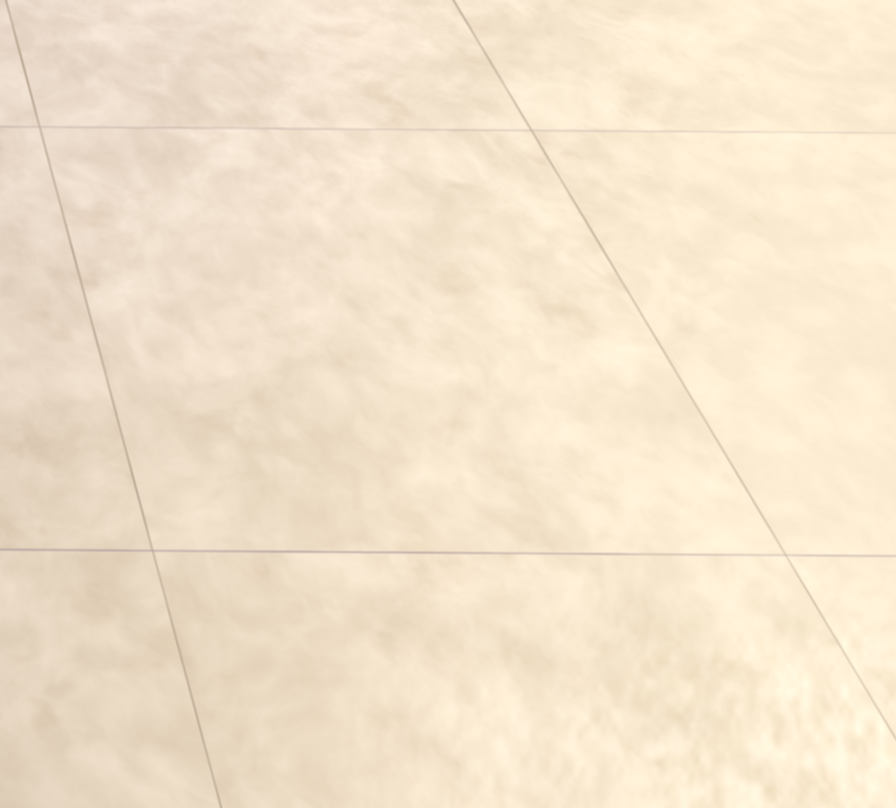
A Shadertoy shader for this texture:

```glsl
// Cream stone floor tiles seen in perspective, with thin grey grout lines.
// A projective map turns the canvas into tile columns and rows; layered value
// noise clouds each tile, and warm light with wavy glints falls from the right.

// Perspective: x of the first seam and tile width, as (at top, growth downward)
const vec2 FIRST_SEAM = vec2(0.0065, 0.2405);
const vec2 TILE_WIDTH = vec2(0.4995, 0.2995);
const float ROW_TILT = 0.008;
const float ROW_START = 0.5481;     // inverse depth of the upper seam
const float ROW_STEP = 0.1222;      // inverse depth covered by one tile

// Grout
const float GROUT_HALF_WIDTH = 0.0015;
const float GROUT_SOFTNESS = 0.0015;
const vec3 GROUT_COLUMN = vec3(0.74, 0.67, 0.59);
const vec3 GROUT_ROW = vec3(0.73, 0.66, 0.65);

// Stone and light
const vec3 STONE_SHADE = vec3(0.885, 0.818, 0.735);
const vec3 STONE_MID = vec3(0.952, 0.886, 0.787);
const vec3 STONE_LIT = vec3(0.995, 0.936, 0.832);
const vec3 COOL_TINT = vec3(0.004, 0.006, 0.036);
const vec3 STAIN_TINT = vec3(0.026, 0.034, 0.040);
const float CLOUD_AMOUNT = 0.105;
const float GRAIN_AMOUNT = 0.085;
const float TILE_VARIATION = 0.008;
const float GLINT_AMOUNT = 0.085;

float hash(vec2 p) {
    return fract(sin(dot(p, vec2(127.1, 311.7))) * 43758.5453);
}

float valueNoise(vec2 p) {
    vec2 cell = floor(p);
    vec2 f = fract(p);
    f = f * f * (3.0 - 2.0 * f);
    float low = mix(hash(cell), hash(cell + vec2(1, 0)), f.x);
    float high = mix(hash(cell + vec2(0, 1)), hash(cell + vec2(1, 1)), f.x);
    return mix(low, high, f.y);
}

float fbm(vec2 p) {
    float sum = 0.0;
    float weight = 0.5;
    for (int i = 0; i < 5; i++) {
        sum += weight * valueNoise(p);
        p = mat2(1.6, 1.2, -1.2, 1.6) * p + 7.3;
        weight *= 0.5;
    }
    return sum;
}

// Canvas point (y downward) to tile space, one unit per tile
vec2 toFloor(vec2 p) {
    float column = (p.x - FIRST_SEAM.x - FIRST_SEAM.y * p.y)
                 / (TILE_WIDTH.x + TILE_WIDTH.y * p.y);
    float depth = p.y - ROW_TILT * p.x + TILE_WIDTH.x / TILE_WIDTH.y;
    return vec2(column, (ROW_START - 1.0 / depth) / ROW_STEP);
}

// Coverage of the nearest seam, measured in canvas heights
float seam(float coord, float pixel) {
    float slope = length(vec2(dFdx(coord), dFdy(coord)));
    float dist = abs(coord - round(coord)) / slope * pixel;
    float blur = max(GROUT_SOFTNESS, 0.7 * pixel);
    return 1.0 - smoothstep(GROUT_HALF_WIDTH - blur, GROUT_HALF_WIDTH + blur, dist);
}

void mainImage(out vec4 fragColor, in vec2 fragCoord) {
    vec2 p = fragCoord / iResolution.xy;
    p.y = 1.0 - p.y;
    float pixel = 1.0 / iResolution.y;
    vec2 ground = toFloor(p);
    vec2 tile = floor(ground);
    vec2 stone = ground + 17.0 * vec2(hash(tile), hash(tile + 5.2));

    // Light: shaded at the left, bright at the right and toward the top
    float light = p.x + 0.20 * (1.0 - p.y) * (1.0 - p.x);

    // Clouded stone with warped patches, fine grain and a shift per tile
    vec2 warp = vec2(fbm(stone * 5.0), fbm(stone * 5.0 + 31.0));
    float clouds = fbm(stone * vec2(7.0, 8.0) + 1.2 * warp) - 0.48;
    float grain = fbm(stone * vec2(30.0, 24.0) + 3.0 * warp) - 0.48;
    float calm = mix(1.0, 0.6, smoothstep(0.5, 1.0, p.x));
    float mottle = calm * (CLOUD_AMOUNT * clouds + GRAIN_AMOUNT * grain)
                 + TILE_VARIATION * (hash(tile + 2.7) - 0.5);

    vec3 color = mix(STONE_SHADE, STONE_MID, clamp(light / 0.5, 0.0, 1.0));
    color = mix(color, STONE_LIT, smoothstep(0.42, 0.88, light));
    color += COOL_TINT * (1.0 - smoothstep(0.0, 0.8, p.y)) * (1.0 - smoothstep(0.1, 0.85, p.x));
    color += mottle * vec3(0.90, 1.0, 1.12);

    // Sparse, faint brownish stains
    float stain = smoothstep(0.60, 0.80, fbm(stone * vec2(9.0, 11.0) + 40.0));
    color -= STAIN_TINT * stain * calm;

    // Short wavy glints in the near right corner
    vec2 ripple = p * vec2(80.0, 50.0) + 2.0 * warp;
    float glint = valueNoise(ripple) + 0.5 * valueNoise(ripple * 1.9 + 9.0) - 0.75;
    float glossy = smoothstep(0.60, 0.95, p.y) * smoothstep(0.20, 0.95, p.x);
    color += GLINT_AMOUNT * glossy * glint * vec3(0.7, 0.9, 1.2);

    // Grout, worn unevenly and washed out by the light
    float wear = 0.75 + 0.4 * valueNoise(ground * 14.0);
    float columnStrength = mix(0.85, 0.45, p.x) * wear;
    float rowStrength = mix(0.88, 0.42, p.x) * mix(0.50, 1.0, smoothstep(0.1, 0.7, p.y)) * wear;
    color = mix(color, GROUT_COLUMN, columnStrength * seam(ground.x, pixel));
    color = mix(color, GROUT_ROW, rowStrength * seam(ground.y, pixel));

    fragColor = vec4(clamp(color, 0.0, 1.0), 1.0);
}
```
